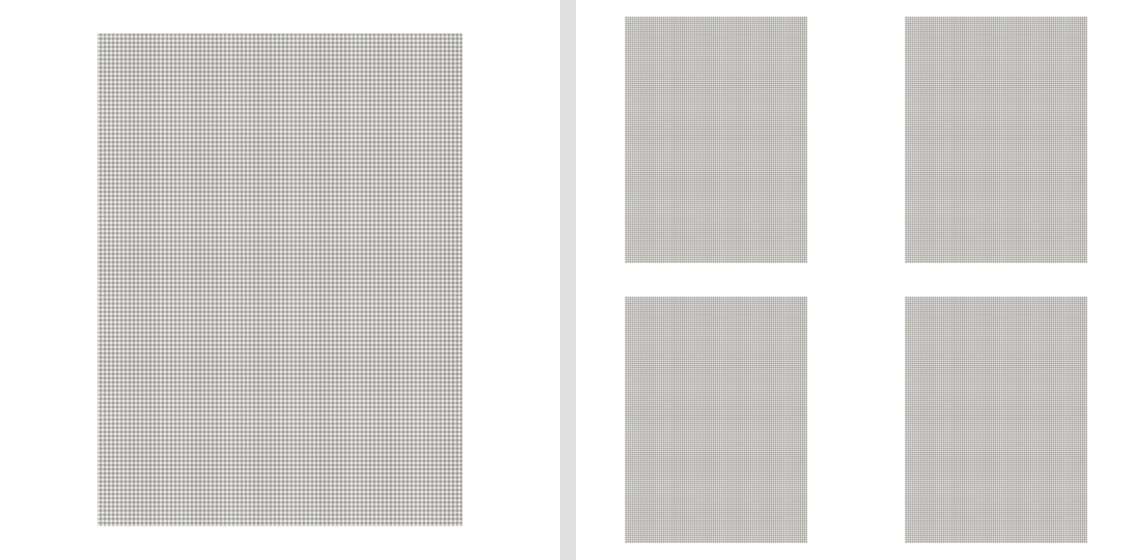
Left, the tile; right, the same tile 2 across and 2 down.
Write a three.js fragment shader that draws this pattern.

```glsl
varying vec2 vUv;

#define CHECKS vec2(88.0, 119.0)
#define SHEET_MIN vec2(0.1743, 0.0605)
#define SHEET_MAX vec2(0.8257, 0.9402)
#define BAND_WIDTH 0.5
#define BAND_SOFTNESS 0.2
#define THREAD_WEAR 0.012
#define MARGIN_COLOR vec3(1.0)
#define LIGHT_COLOR vec3(0.935, 0.93, 0.915)
#define DARK_COLOR vec3(0.595, 0.585, 0.57)

const float TAU = 6.2831853;

// Soft dyed bands, one per whole unit of t, starting on a dark edge
vec2 dyedBands(vec2 t) {
  vec2 fromCenter = abs(fract(t + 0.25) - 0.5);
  vec2 soft = max(vec2(BAND_SOFTNESS), 0.5 * fwidth(t));
  vec2 edge = vec2(0.5 - 0.5 * BAND_WIDTH);
  return smoothstep(edge - soft, edge + soft, fromCenter);
}

// Slow drift in tone from thread to thread
float threadWear(vec2 sheet) {
  float warp = sin(TAU * 6.0 * sheet.x) + 0.5 * sin(TAU * 17.0 * sheet.x + 1.3);
  float weft = sin(TAU * 5.0 * sheet.y + 0.7);
  return THREAD_WEAR * (0.5 * warp + 0.3 * weft);
}

// Antialiased coverage of the cloth rectangle
float sheetCoverage(vec2 p) {
  vec2 halfSize = 0.5 * (SHEET_MAX - SHEET_MIN);
  vec2 d = abs(p - 0.5 * (SHEET_MIN + SHEET_MAX)) - halfSize;
  vec2 inside = clamp(0.5 - d / fwidth(p), 0.0, 1.0);
  return inside.x * inside.y;
}

void main() {
  vec2 sheet = (vUv - SHEET_MIN) / (SHEET_MAX - SHEET_MIN);

  // Crossing warp and weft give light, middle and dark checks
  vec2 bands = dyedBands(sheet * CHECKS);
  float dye = 0.5 * (bands.x + bands.y);
  vec3 cloth = mix(LIGHT_COLOR, DARK_COLOR, dye) + threadWear(sheet);

  gl_FragColor = vec4(mix(MARGIN_COLOR, cloth, sheetCoverage(vUv)), 1.0);
}
```
